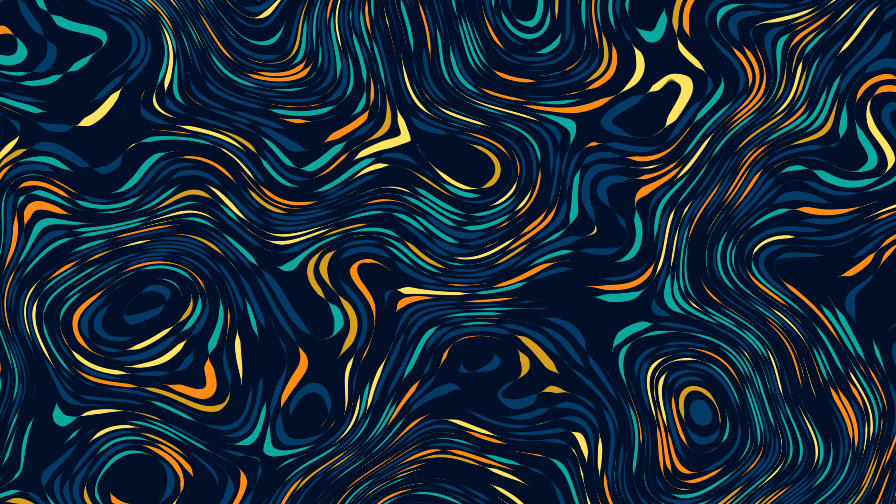
A Shadertoy shader for this pattern:

```glsl
// Swirling flow field of tapered, coloured dashes on deep navy.

vec2 hash2(vec2 p) {
    vec3 q = fract(p.xyx * vec3(0.1031, 0.1030, 0.0973));
    q += dot(q, q.yzx + 33.33);
    return fract((q.xx + q.yz) * q.zy);
}

// Stream function from drift and layered sines: xy = gradient, z = value
vec3 stream(vec2 p) {
    vec2 drift = vec2(-0.4, 0.6);
    vec3 sum = vec3(drift, dot(drift, p));
    float k = 6.0;
    for (int i = 0; i < 9; i++) {
        float angle = 2.4 * float(i) + 0.7;
        vec2 dir = vec2(cos(angle), sin(angle));
        float phase = k * dot(dir, p) + 4.1 * float(i * i) + 1.3;
        float amp = 3.8 * pow(k, -1.6);
        sum += amp * vec3(k * dir * cos(phase), sin(phase));
        k *= 1.23;
    }
    return sum;
}

// Cellular noise: x = gap between the two nearest points, yz = cell id
vec3 cells(vec2 p) {
    vec2 base = floor(p), id = base;
    float near = 9.0, next = 9.0;
    for (int y = -1; y <= 1; y++)
    for (int x = -1; x <= 1; x++) {
        vec2 cell = base + vec2(x, y);
        float d = length(cell + 0.1 + 0.8 * hash2(cell) - p);
        if (d < near) {
            next = near;
            near = d;
            id = cell;
        } else {
            next = min(next, d);
        }
    }
    return vec3(next - near, id);
}

// Dash colour; alpha is zero for the empty cells
vec4 dashColor(float pick) {
    if (pick < 0.38) return vec4(0.01, 0.23, 0.40, 1.0);  // blue
    if (pick < 0.57) return vec4(0.05, 0.66, 0.62, 1.0);  // teal
    if (pick < 0.69) return vec4(1.00, 0.55, 0.08, 1.0);  // orange
    if (pick < 0.76) return vec4(1.00, 0.89, 0.38, 1.0);  // yellow
    if (pick < 0.80) return vec4(0.84, 0.62, 0.10, 1.0);  // gold
    return vec4(0.0);
}

void mainImage(out vec4 fragColor, in vec2 fragCoord) {
    vec2 p = fragCoord / iResolution.y;
    vec3 flow = stream(p);

    // Bands between level lines, each broken up by its own cell layout
    float bands = 42.0;
    float level = flow.z * bands;
    float band = floor(level);
    vec2 shift = floor(200.0 * hash2(vec2(band + 90.0, 17.0))) + 50.0;
    vec3 cell = cells(p / 0.125 + shift + hash2(vec2(band + 50.0, 5.0)));
    vec2 rnd = hash2(cell.yz + vec2(71.0, 13.0));

    // Half width tapers at the cell borders and is limited in slow regions
    float slope = length(vec2(bands * length(flow.xy), 12.0));
    float halfWidth = min(mix(0.21, 0.37, rnd.y) / slope, 0.0085);
    halfWidth *= smoothstep(0.0, 0.42, cell.x);
    float dist = abs(level - band - 0.5) / slope - halfWidth;
    float soft = 0.55 / iResolution.y;
    float cover = 1.0 - smoothstep(-soft, soft, dist);

    vec4 dash = dashColor(rnd.x);
    vec3 navy = vec3(0.003, 0.06, 0.155);
    fragColor = vec4(mix(navy, dash.rgb, cover * dash.a), 1.0);
}
```
